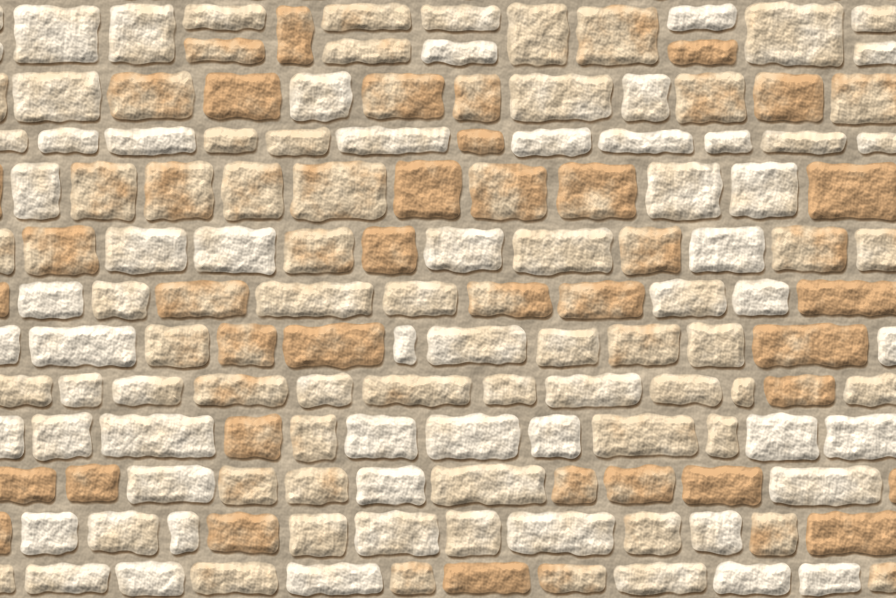
A WebGL 1 fragment shader for this texture:

```glsl
precision highp float;
uniform vec2 u_resolution;

const vec3 OCHRE = vec3(0.75, 0.60, 0.44);
const vec3 TAN = vec3(0.83, 0.75, 0.63);
const vec3 PALE = vec3(0.91, 0.86, 0.78);
const vec3 MORTAR = vec3(0.71, 0.65, 0.56);
const vec3 SHADOW = vec3(0.36, 0.26, 0.16);
// Course heights from the bottom up, as shares of the wall height
const vec4 LOW_COURSES = vec4(0.066, 0.086, 0.075, 0.087);
const vec4 MID_COURSES = vec4(0.067, 0.082, 0.074, 0.090);
const vec4 TOP_COURSES = vec4(0.109, 0.055, 0.094, 0.115);
const float WALL_WIDTH = 1.5;
const float MIN_STONES = 10.0;
const float WIDTH_JITTER = 0.64;
const float SPLIT_HEIGHT = 0.11;
const float SPLIT_CHANCE = 0.35;
const float JOINT = 0.0075;
const float CORNER = 0.012;
const float EDGE_WEAR = 0.007;
const float BULGE = 0.008;
const float ROUGHNESS = 0.008;
const float MORTAR_ROUGHNESS = 0.003;
const float CONTRAST = 0.42;
const float SLOPE_REACH = 0.004;
const vec2 LIGHT = vec2(-0.4, 0.92);

float hash(vec2 p) {
  vec3 q = fract(p.xyx * 0.1031);
  q += dot(q, q.yzx + 33.33);
  return fract((q.x + q.y) * q.z);
}

float corner(vec2 cell, vec2 offset) {
  float angle = 6.2832 * hash(cell);
  return dot(vec2(cos(angle), sin(angle)), offset);
}

float gradientNoise(vec2 p) {
  vec2 i = floor(p), f = fract(p), e = vec2(1.0, 0.0);
  vec2 u = f * f * f * (f * (f * 6.0 - 15.0) + 10.0);
  return mix(mix(corner(i, f), corner(i + e, f - e), u.x),
             mix(corner(i + e.yx, f - e.yx), corner(i + 1.0, f - 1.0), u.x), u.y);
}

float fbm(vec2 p) {
  float sum = 0.0, gain = 1.0;
  for (int i = 0; i < 4; i++) {
    sum += gain * gradientNoise(p);
    p = p * 2.1 + 17.3;
    gain *= 0.55;
  }
  return sum;
}

float jointAt(float i, float count, float row) {
  return i + WIDTH_JITTER * (hash(vec2(mod(i, count), row + 31.0)) - 0.5);
}

// Signed distance to the stone outline, then the stone's id
vec3 stone(vec2 p) {
  p.y += 0.006 * gradientNoise(p * vec2(5.0, 3.0));
  float y = fract(p.y), next = 0.0, base = 0.0, height = 0.1, row = 0.0;
  for (int j = 0; j < 3; j++) {
    vec4 courses = j == 0 ? LOW_COURSES : (j == 1 ? MID_COURSES : TOP_COURSES);
    for (int k = 0; k < 4; k++) {
      if (y >= next) {
        base = next;
        height = courses[k];
        row = float(j * 4 + k);
      }
      next += courses[k];
    }
  }
  float count = MIN_STONES + floor(2.5 * hash(vec2(row, 7.0)));
  float pitch = WALL_WIDTH / count;
  float x = p.x / pitch + hash(vec2(row, 19.0));
  float i = floor(x);
  if (x < jointAt(i, count, row)) i -= 1.0;
  else if (x >= jointAt(i + 1.0, count, row)) i += 1.0;
  float left = jointAt(i, count, row), right = jointAt(i + 1.0, count, row);
  vec2 id = vec2(mod(i, count), row);
  // Some stones of the tallest course become two thin ones
  if (height > SPLIT_HEIGHT && hash(id + 53.0) < SPLIT_CHANCE) {
    height *= 0.5;
    float upper = step(base + height, y);
    base += upper * height;
    id.y += 0.5 * upper;
  }
  vec2 size = 0.5 * vec2((right - left) * pitch, height);
  vec2 local = vec2((x - left) * pitch, y - base) - size;
  float inset = JOINT * (0.75 + 0.6 * hash(id + 11.0));
  vec2 q = abs(local) - size + inset + CORNER;
  float d = length(max(q, 0.0)) + min(max(q.x, q.y), 0.0) - CORNER;
  return vec3(d + EDGE_WEAR * gradientNoise(p * 34.0), id);
}

float relief(vec2 p) {
  float dome = smoothstep(-0.002, 0.014, -stone(p).x);
  return BULGE * dome + fbm(p * 24.0) * mix(MORTAR_ROUGHNESS, ROUGHNESS, dome);
}

void main() {
  vec2 p = gl_FragCoord.xy / u_resolution.y;
  float pixel = 1.0 / u_resolution.y;
  vec3 s = stone(p);
  // Stone tint with mottling and faint vertical tooling
  float tone = hash(s.yz + 3.0) + 0.35 * fbm(p * 13.0 + s.yz * 5.0);
  vec3 face = mix(OCHRE, TAN, smoothstep(0.08, 0.45, tone));
  face = mix(face, PALE, smoothstep(0.45, 0.95, tone));
  face *= 1.0 + 0.14 * gradientNoise(p * vec2(130.0, 14.0)) * hash(s.yz + 71.0);
  // Brushed mortar, shaded below each stone
  float brushed = gradientNoise(p * vec2(22.0, 110.0)) + fbm(p * 9.0);
  float shade = 1.0 - smoothstep(-0.005, 0.001, stone(p + LIGHT * 0.007).x);
  vec3 joint = mix(MORTAR * (1.0 + 0.11 * brushed), SHADOW, 0.7 * shade);
  // Relief lit from above
  float slope = (relief(p) - relief(p + LIGHT * SLOPE_REACH)) / SLOPE_REACH;
  vec3 color = mix(joint, face, smoothstep(-pixel, pixel, -s.x));
  gl_FragColor = vec4(color * (1.0 + CONTRAST * clamp(slope, -1.2, 0.6)), 1.0);
}
```
